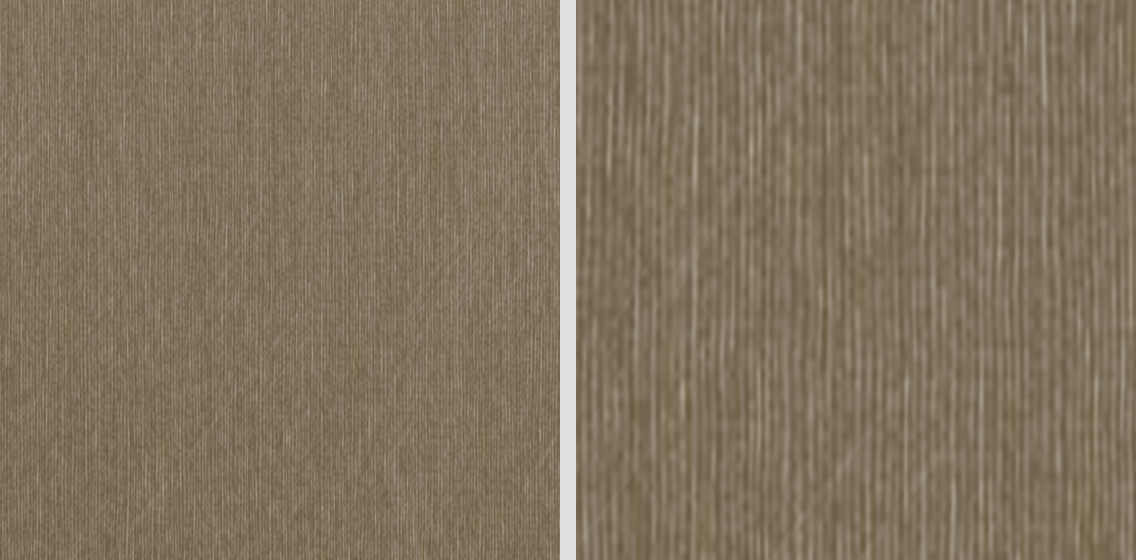
Left, the full canvas; right, a detail of the centre.
Give the GLSL for this texture, as a Shadertoy shader.

```glsl
// Brushed taupe surface: fine, slightly wavy vertical threads with pale glints,
// short beads, warm valleys and a few faint slanted scratches.
// Threads are phase-jittered waves whose brightness varies along each strand.

const float TAU = 6.2831853;
const vec3 TAUPE = vec3(0.503, 0.453, 0.373);
const vec3 TONE_TINT = vec3(0.95, 1.0, 1.05);
const vec3 WARM_TINT = vec3(0.010, -0.004, -0.026);
const int SAMPLES = 2;

float hash(vec2 p) {
    return fract(sin(dot(p, vec2(127.1, 311.7))) * 43758.5453);
}

float noise(vec2 p) {
    vec2 cell = floor(p);
    vec2 f = fract(p);
    f = f * f * (3.0 - 2.0 * f);
    float low = mix(hash(cell), hash(cell + vec2(1.0, 0.0)), f.x);
    float high = mix(hash(cell + vec2(0.0, 1.0)), hash(cell + vec2(1.0, 1.0)), f.x);
    return mix(low, high, f.y);
}

// Noise centred on zero, with separate frequencies across and along the grain
float grain(vec2 p, vec2 frequency, float seed) {
    return noise(p * frequency + seed) - 0.5;
}

// Thread coordinate: whole numbers are crests, unevenly spaced and wavy
float threadCoordinate(vec2 p, float count, float seed) {
    float jitter = 0.9 * grain(p, vec2(0.26 * count, 4.0), seed);
    float waviness = 0.3 * grain(p, vec2(0.2 * count, 26.0), seed + 9.0);
    return p.x * count + jitter + waviness;
}

float crestProfile(float u) {
    return 0.5 + 0.5 * cos(TAU * u);
}

// Random value that runs along one strand and is independent of its neighbours
float alongStrand(float strand, float y, float frequency, float seed) {
    return noise(vec2(strand + floor(seed), y * frequency + 13.7 * hash(vec2(strand, seed))));
}

// Thin lines along a direction, present only in scattered patches
float scratches(vec2 p, float angle, vec2 frequency, float seed) {
    vec2 along = vec2(cos(angle), sin(angle));
    vec2 q = vec2(dot(p, vec2(-along.y, along.x)), dot(p, along));
    float line = smoothstep(0.7, 0.95, noise(q * frequency + seed));
    float patches = smoothstep(0.45, 0.8, noise(q * vec2(8.0, 2.5) + seed * 1.7));
    return line * patches;
}

// Main threads: steady relief, slow and quick changes, sparse pale glints
float threadTone(float u, float y) {
    float strand = floor(u + 0.5);
    float crest = crestProfile(u);
    float slow = alongStrand(strand, y, 6.0, 21.0) - 0.5;
    float quick = alongStrand(strand, y, 48.0, 47.0) - 0.5;
    float glint = smoothstep(0.6, 0.95, alongStrand(strand, y, 32.0, 83.0));
    float relief = 0.062 * (crest - 0.5);
    return relief + crest * (0.055 * slow + 0.075 * quick) + 0.075 * crest * crest * glint;
}

vec3 surface(vec2 p) {
    float fine = threadCoordinate(p, 176.0, 5.3);
    float wide = threadCoordinate(p, 118.0, 61.9);

    // Threads, then the beads that break them up
    float tone = threadTone(fine, p.y) - 0.009;
    tone += 0.034 * (crestProfile(wide) - 0.5);
    tone += 0.080 * grain(p, vec2(270.0, 165.0), 41.8);
    tone += 0.018 * grain(p, vec2(95.0, 3.0), 67.2);

    // Crossing scratches
    tone += 0.030 * scratches(p, 0.92, vec2(165.0, 2.5), 5.7);
    tone += 0.020 * scratches(p, 1.06, vec2(175.0, 3.5), 37.9);
    tone += 0.022 * scratches(p, 1.82, vec2(170.0, 4.0), 71.3);

    // Broad sheen, palest at the upper right
    tone += 0.010 * (p.x - 0.5) + 0.020 * (p.y - 0.5);
    tone += 0.006 * grain(p, vec2(3.0, 2.0), 91.0);

    // Warm colour shows in the valleys between threads
    float warmPatch = smoothstep(0.5, 0.95, noise(p * vec2(170.0, 14.0) + 59.1));
    float warmth = warmPatch * (1.0 - 0.6 * crestProfile(fine));
    return TAUPE + tone * TONE_TINT + warmth * WARM_TINT;
}

void mainImage(out vec4 fragColor, in vec2 fragCoord) {
    float canvas = min(iResolution.x, iResolution.y);
    vec3 color = vec3(0.0);

    // Average a small grid of samples to smooth the thread edges
    for (int j = 0; j < SAMPLES; j++) {
        for (int i = 0; i < SAMPLES; i++) {
            vec2 offset = (vec2(i, j) + 0.5) / float(SAMPLES) - 0.5;
            color += surface((fragCoord + offset) / canvas);
        }
    }
    color /= float(SAMPLES * SAMPLES);
    fragColor = vec4(clamp(color, 0.0, 1.0), 1.0);
}
```
